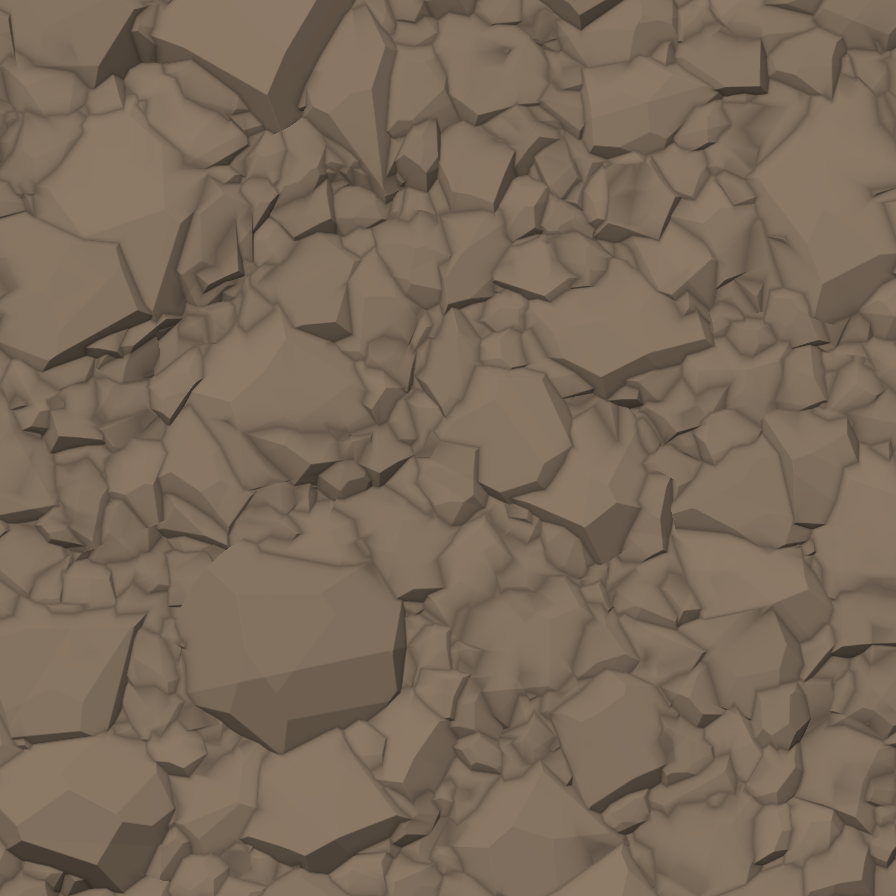
This texture is drawn by a three.js fragment shader. Its source:

```glsl
// A wall of overlapping low-poly stones in dull brown, lit from above.
// Each stone is the lower envelope of tangent planes on a flat-topped dome;
// the highest stone wins, and the gap to the next one darkens the crevices.
#define STONE_COLOR vec3(0.538, 0.466, 0.393)
#define LIGHT_DIR vec3(-0.25, 0.50, 0.83)
#define LARGEST_CELL 0.150
#define LAYER_SHRINK 0.64
#define LAYER_LIFT 0.009
#define SHADOW_LEVEL 0.50
#define TILT 0.62
#define CREASE 0.38
#define TINT_RANGE 0.05
#define CREVICE_GAP 0.0035
#define CREVICE_DARKNESS 0.24
#define EDGE_WIDTH 0.0010

varying vec2 vUv;

// Turns a direction by three tenths of a circle.
const mat2 TURN = mat2(-0.30902, 0.95106, -0.95106, -0.30902);

vec3 hash3(vec3 p) {
  p = fract(p * vec3(0.1031, 0.1030, 0.0973));
  p += dot(p, p.yxz + 33.33);
  return fract((p.xxy + p.yxx) * p.zyx);
}

vec2 direction(float turn) {
  return vec2(cos(6.28319 * turn), sin(6.28319 * turn));
}

// Blends the slope of the front plane into its neighbour near their edge.
vec2 softSlope(vec3 front, vec3 next) {
  float edge = abs(front.z - next.z) / (length(front.xy - next.xy) + 0.001);
  float own = 0.5 + 0.5 * clamp(edge / EDGE_WIDTH, 0.0, 1.0);
  return mix(next.xy, front.xy, own);
}

// One stone around q = 0: slope in xy, height in z.
vec3 stone(vec2 q, float cell, vec3 id) {
  vec3 size = hash3(id + 3.1);
  vec3 turns = hash3(id + 7.3);
  vec3 pose = hash3(id + 11.7);
  float radius = cell * mix(0.50, 0.84, size.x);
  float dome = radius * mix(0.26, 0.50, size.y);
  float aspect = mix(0.45, 1.0, size.z);
  vec2 axis = direction(turns.x);
  vec2 spoke = direction(turns.y);
  vec3 lowest = vec3(0.0, 0.0, 10.0);
  vec3 second = vec3(0.0, 0.0, 11.0);
  float rim = 0.0;

  // Planes cut the top and the steep rim in turn.
  for (int k = 0; k < 10; k++) {
    vec3 r = hash3(id + vec3(float(k) * 1.7, 21.4, 2.3));
    vec2 dir = normalize(spoke + 0.7 * (r.x - 0.5) * vec2(-spoke.y, spoke.x));
    float reach = radius * mix(aspect, 1.0, abs(dot(dir, axis)));
    float rho = mix(mix(0.30, 0.78, r.y), mix(0.80, 1.03, r.y), rim);
    float rho3 = rho * rho * rho;
    vec2 slope = -4.0 * dome * rho3 / reach * dir;
    vec3 plane = vec3(slope, dome * (1.0 + 3.0 * rho3 * rho) + dot(slope, q));
    if (plane.z < lowest.z) {
      second = lowest;
      lowest = plane;
    } else if (plane.z < second.z) {
      second = plane;
    }
    spoke = TURN * spoke;
    rim = 1.0 - rim;
  }

  // Lean the whole stone and fold it along one crease.
  vec2 lean = TILT * (pose.xy - 0.5);
  vec2 fold = direction(turns.z);
  float offset = dot(q, fold) + radius * (pose.z - 0.5);
  float bend = CREASE * (fract(pose.x * 37.0) - 0.6);
  float side = clamp(offset / EDGE_WIDTH, -1.0, 1.0);
  float lift = dome * (0.9 * fract(pose.y * 53.0) - 0.3);
  vec2 slope = softSlope(lowest, second) + lean + bend * side * fold;
  return vec3(slope, lowest.z + lift + dot(lean, q) + bend * abs(offset));
}

// Soft light on a flat facet; slopes facing down fall into shade.
float facetLight(vec2 slope) {
  vec3 normal = normalize(vec3(-slope, 1.0));
  float away = 1.0 - max(dot(normal, normalize(LIGHT_DIR)), 0.0);
  return mix(SHADOW_LEVEL, 1.0, 1.0 - away * away);
}

void main() {
  vec3 top = vec3(0.0);
  vec3 under = vec3(0.0, 0.0, -0.02);
  float tint = 0.5;
  float cell = LARGEST_CELL;

  // Three layers of scattered stones, from large to small.
  for (int layer = 0; layer < 3; layer++) {
    vec2 home = floor(vUv / cell);
    for (int n = 0; n < 9; n++) {
      float row = floor((float(n) + 0.5) / 3.0);
      vec2 grid = home + vec2(float(n) - 3.0 * row, row) - 1.0;
      vec3 id = vec3(grid + 50.0, float(layer) * 41.0 + 6.0);
      vec3 place = hash3(id);
      vec2 q = vUv - (grid + 0.5 + 0.8 * (place.xy - 0.5)) * cell;
      if (dot(q, q) < 1.21 * cell * cell) {
        vec3 s = stone(q, cell, id);
        s.z += LAYER_LIFT * float(layer);
        if (s.z > top.z) {
          under = top;
          top = s;
          tint = place.z;
        } else if (s.z > under.z) {
          under = s;
        }
      }
    }
    cell *= LAYER_SHRINK;
  }

  float light = facetLight(softSlope(top, under));
  float crevice = CREVICE_DARKNESS * exp((under.z - top.z) / CREVICE_GAP);
  float depth = mix(0.90, 1.0, smoothstep(0.0, 0.045, top.z));
  float shade = light * depth * (1.0 - crevice);
  shade *= 1.0 + TINT_RANGE * (tint - 0.5);
  gl_FragColor = vec4(STONE_COLOR * shade, 1.0);
}
```
